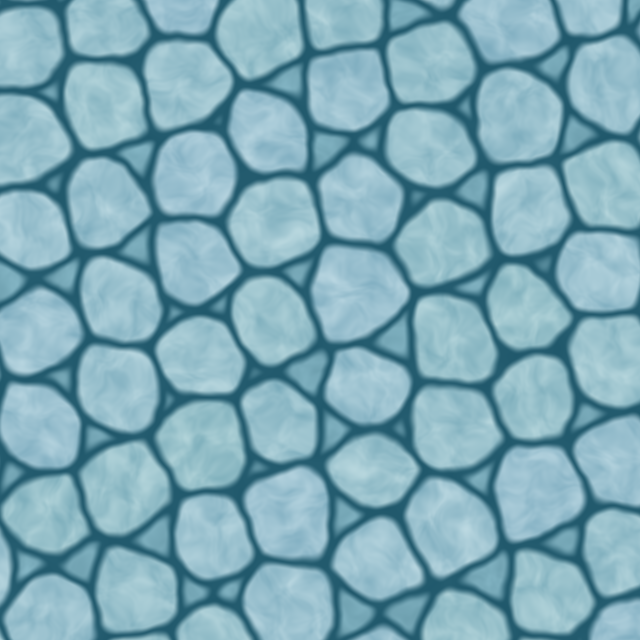
Reproduce this texture procedurally as a WebGL 1 fragment shader.

```glsl
precision highp float;
// Closely packed blue pebbles in dark grout, with small chips at the junctions.
// A power diagram of a skewed, jittered lattice gives the stones; a smooth
// minimum of the border distances rounds them and gradient noise mottles them.

uniform vec2 u_resolution;

vec2 hash2(vec2 p) {
  vec3 q = fract(p.xyx * vec3(0.1031, 0.1030, 0.0973));
  q += dot(q, q.yzx + 33.33);
  return fract((q.xx + q.yz) * q.zy);
}

mat2 rotation(float angle) {
  float c = cos(angle), s = sin(angle);
  return mat2(c, s, -s, c);
}

float cornerSlope(vec2 cell, vec2 offset) {
  float angle = 6.2832 * hash2(cell + 71.0).x;
  return dot(vec2(cos(angle), sin(angle)), offset);
}

float gradientNoise(vec2 p) {
  vec2 i = floor(p), f = fract(p);
  vec2 u = f * f * f * (f * (f * 6.0 - 15.0) + 10.0);
  vec2 e = vec2(1.0, 0.0);
  return mix(
    mix(cornerSlope(i, f), cornerSlope(i + e, f - e), u.x),
    mix(cornerSlope(i + e.yx, f - e.yx), cornerSlope(i + 1.0, f - 1.0), u.x),
    u.y);
}

vec2 stoneCentre(vec2 id) {
  return vec2(id.x + 0.38 * id.y, id.y) + 0.27 * (hash2(id + 40.0) - 0.5);
}

// Centre in xy, squared radius in z
vec3 stoneSite(vec2 id) {
  return vec3(stoneCentre(id), 0.25 + 0.07 * (hash2(id + 90.0).x - 0.5));
}

// A chip sits between three stones, in either triangle of the lattice cell
vec3 chipSite(vec2 id) {
  vec2 h = hash2(id + 130.0);
  vec2 centre = stoneCentre(id + vec2(1.0, 0.0)) + stoneCentre(id + vec2(0.0, 1.0))
    + stoneCentre(id + step(0.5, h.x));
  return vec3(centre / 3.0, mix(-0.05, 0.055, h.y));
}

float power(vec2 p, vec3 site) {
  vec2 d = p - site.xy;
  return dot(d, d) - site.z;
}

// Weight of one border in the smooth minimum
float borderWeight(vec2 p, vec3 own, vec3 other, float sharpness) {
  float gap = length(other.xy - own.xy);
  if (gap < 0.001) return 0.0;
  float d = (power(p, other) - power(p, own)) / (2.0 * gap);
  return exp(-sharpness * d);
}

void main() {
  vec2 uv = gl_FragCoord.xy / min(u_resolution.x, u_resolution.y);
  vec2 p = rotation(-0.42) * (uv * 7.25) + 20.0;
  p += 0.06 * vec2(gradientNoise(p * 2.4), gradientNoise(p * 2.4 + 57.0));
  p += 0.02 * vec2(gradientNoise(p * 5.5 + 9.0), gradientNoise(p * 5.5 + 83.0));
  vec2 base = floor(vec2(p.x - 0.38 * p.y, p.y) + 0.5);

  // Find the stone or chip that owns this point
  vec3 own = vec3(0.0);
  vec2 ownId = base;
  float best = 100.0, chip = 0.0;
  for (int j = -2; j <= 2; j++) {
    for (int i = -2; i <= 2; i++) {
      vec2 id = base + vec2(float(i), float(j));
      vec3 stone = stoneSite(id), small = chipSite(id);
      float a = power(p, stone), b = power(p, small);
      if (a < best) { best = a; own = stone; ownId = id; chip = 0.0; }
      if (b < best) { best = b; own = small; ownId = id; chip = 1.0; }
    }
  }

  // Rounded distance to the border
  float sharpness = mix(22.0, 30.0, chip);
  float sum = 0.0001;
  for (int j = -2; j <= 2; j++) {
    for (int i = -2; i <= 2; i++) {
      vec2 id = base + vec2(float(i), float(j));
      sum += borderWeight(p, own, stoneSite(id), sharpness);
      sum += borderWeight(p, own, chipSite(id), sharpness);
    }
  }
  float inside = -log(sum) / sharpness;

  // Mottled face, streaked in a direction of its own for each stone
  vec2 seed = hash2(ownId + 200.0 + 50.0 * chip);
  vec2 q = rotation(6.2832 * seed.x) * (p - own.xy) + 60.0 * seed;
  q += 0.14 * vec2(gradientNoise(q * 3.0), gradientNoise(q * 3.0 + 31.0));
  float mottle = 0.65 * gradientNoise(q * vec2(2.6, 3.4))
    + 0.45 * gradientNoise(q * vec2(5.0, 7.0) + 17.0)
    + 0.2 * gradientNoise(q * vec2(11.0, 14.0) + 43.0);
  float tone = 0.53 + 1.05 * mottle + 0.14 * (seed.y - 0.5);
  vec3 face = mix(vec3(0.505, 0.69, 0.75), vec3(0.69, 0.82, 0.855), tone);
  face += (seed.x - 0.5) * vec3(0.0, 0.012, -0.018);
  face = mix(face, vec3(0.47, 0.665, 0.725) + 0.08 * mottle, chip);

  // Soft edge into the grout
  vec3 grout = vec3(0.135, 0.355, 0.43) + 0.02 * gradientNoise(p * 4.0);
  float cover = smoothstep(-0.005, 0.085, inside);
  gl_FragColor = vec4(mix(grout, face, cover), 1.0);
}
```
